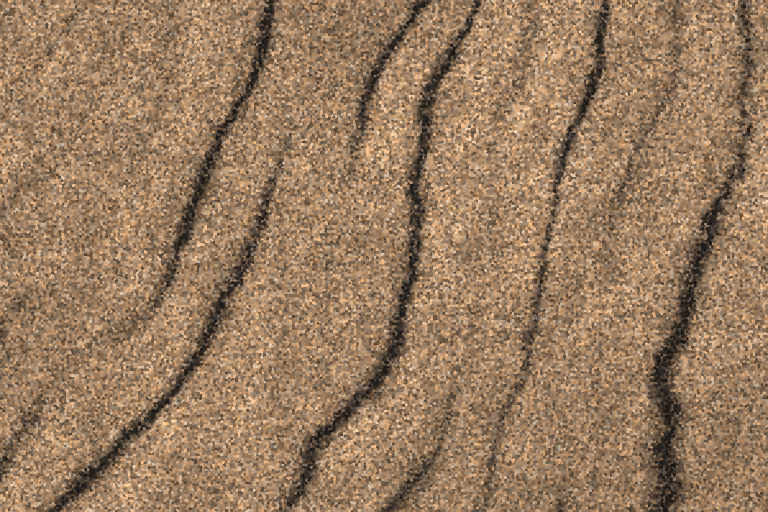
A Shadertoy shader for this texture:

```glsl
// Coarse wind-rippled sand under low light: slanting, wavering shadow lines
// come from a sheared and warped repeat, broken up by noise along each ripple.
// Soft Voronoi cells give every grain its own brightness and tint.

#define RIPPLES 5.0          // ripples per canvas height
#define GRAINS 200.0         // grains per canvas height
#define WAVER 1.1            // sideways wander of the ripples
#define GRAIN_CONTRAST 0.40
#define SHADOW_WIDTH 0.085   // part of a ripple spacing
#define SAND vec3(0.635, 0.513, 0.395)
#define SHADOW_TINT vec3(0.27, 0.29, 0.33)

vec3 hash3(vec2 p) {
    vec3 q = fract(p.xyx * vec3(0.1031, 0.1030, 0.0973));
    q += dot(q, q.yxz + 33.33);
    return fract((q.xxy + q.yzz) * q.zyx);
}

float noise(vec2 p) {
    vec2 cell = floor(p), f = fract(p);
    f = f * f * (3.0 - 2.0 * f);
    float low = mix(hash3(cell).x, hash3(cell + vec2(1, 0)).x, f.x);
    float high = mix(hash3(cell + vec2(0, 1)).x, hash3(cell + vec2(1, 1)).x, f.x);
    return mix(low, high, f.y);
}

float fbm(vec2 p) {
    float sum = 0.0, weight = 0.5;
    for (int i = 0; i < 4; i++) {
        sum += weight * noise(p);
        p = mat2(1.6, 1.2, -1.2, 1.6) * p + 7.3;
        weight *= 0.5;
    }
    return sum / 0.9375;
}

// Blend of the nearest grains: x = brightness, y = tint, z = rarity
vec3 grainField(vec2 p) {
    vec2 cell = floor(p);
    vec3 sum = vec3(0.0);
    float total = 0.0;
    for (int j = -1; j <= 1; j++)
    for (int i = -1; i <= 1; i++) {
        vec2 id = cell + vec2(i, j);
        vec2 offset = id + 0.15 + 0.7 * hash3(id + 51.7).xy - p;
        float weight = exp(-11.0 * dot(offset, offset));
        vec3 h = hash3(id + 310.0);
        float tone = h.x + hash3(id + 97.0).y - 1.0;
        sum += weight * vec3(tone, h.y - 0.5, smoothstep(0.965, 0.98, h.z));
        total += weight;
    }
    return sum / total;
}

// x = shadow amount, y = lit crest amount
vec2 ripples(vec2 p) {
    // Lines lean strongly at the left and stand nearly upright at the right
    float across = p.x - p.y * (0.95 - 0.55 * p.x);
    float phase = across * RIPPLES + WAVER * (noise(p * 2.4 + 3.1) - 0.5)
                + 0.32 * (noise(p * 7.0 + 11.0) - 0.5)
                + 0.16 * (fbm(p * 24.0) - 0.5);
    float id = floor(phase);
    float c = phase - id - 0.5;

    // Each ripple fades in and out along its length
    float strength = smoothstep(0.16, 0.62, noise(vec2(id * 7.31 + 40.5, p.y * 2.3 + id * 3.7)));
    strength *= mix(0.35, 1.0, smoothstep(-0.55, -0.2, across));
    float width = SHADOW_WIDTH * mix(0.65, 1.25, noise(p * 5.0 + 20.0));
    width *= c < 0.0 ? 1.2 : 0.8;
    float core = exp(-c * c / (width * width));
    float halo = exp(-c * c / 0.045);
    float crest = exp(-pow((c - 0.25) / 0.13, 2.0));
    return vec2(strength * (0.82 * core + 0.16 * halo), strength * crest);
}

void mainImage(out vec4 fragColor, in vec2 fragCoord) {
    vec2 p = fragCoord / iResolution.y;
    vec3 grain = grainField(p * GRAINS);
    vec2 ripple = ripples(p);

    // Gentle lumps lit from the side, and broad dim patches
    vec2 lump = p * vec2(13.0, 9.0);
    float relief = fbm(lump) - fbm(lump + vec2(0.35, -0.25));
    float patches = fbm(p * 3.0 + 17.0) - 0.5;
    float light = 1.0 + 0.35 * relief + 0.22 * patches + 0.07 * ripple.y;
    light -= 0.08 * smoothstep(0.7, 1.5, p.x) * smoothstep(0.7, 0.0, p.y);

    // Grains: ochre to grey, with scattered pale chips
    vec3 color = SAND * (1.0 + GRAIN_CONTRAST * 1.25 * grain.x);
    color *= 1.0 + grain.y * vec3(0.10, -0.02, -0.20);
    color = mix(color, vec3(0.88, 0.80, 0.70), 0.75 * grain.z);

    // Grains at the shadow rim catch or lose the light one by one
    float shadow = clamp(ripple.x * (1.0 - 0.45 * grain.x), 0.0, 1.0);
    color *= light * mix(vec3(1.0), SHADOW_TINT, shadow);
    fragColor = vec4(clamp(color, 0.0, 1.0), 1.0);
}
```
